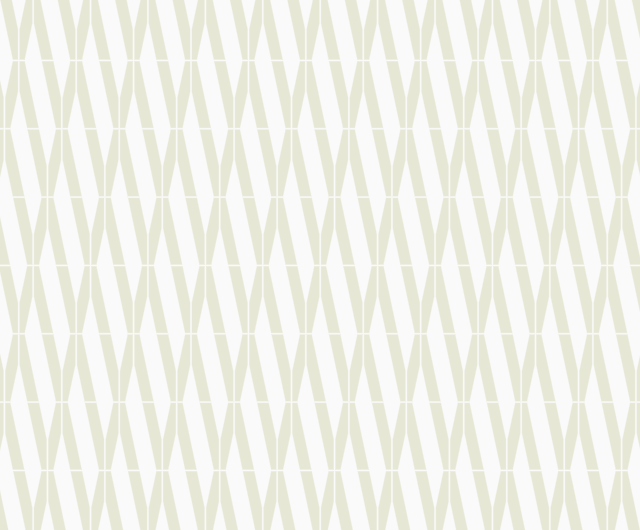
Write a WebGL 2 fragment shader that draws this pattern.

```glsl
#version 300 es
precision highp float;
// Lattice of slanted pale bars on near-white, cut by hairline gaps.
// Each row holds one rising and two falling bars per repeat; joints, where bars
// meet at a vertical gap, move a quarter repeat to the left on every row down.

uniform vec2 u_resolution;
out vec4 fragColor;

// Lengths are in canvas heights; shares are parts of one repeat
const float REPEAT_WIDTH = 0.10833;
const float ROW_HEIGHT = 0.12893;
const vec2 FIRST_JOINT = vec2(0.0354, 0.1140); // measured from the top left
const float ROW_SHIFT = 0.25;
const float BAR_HALF_SHARE = 0.1;
const float GAP_HALF_WIDTH = 0.0015;
const float EDGE_SOFTNESS = 0.0016;

const vec3 GROUND_COLOR = vec3(0.98, 0.98, 0.98);
const vec3 BAR_COLOR = vec3(0.906, 0.906, 0.839);

// Signed distance to a slanted bar, trimmed to the span lo..hi of the repeat
float barDistance(float along, float center, float lo, float hi) {
    float offset = fract(along - center + 0.5) - 0.5;
    float local = center + offset;
    float run = ROW_SHIFT * REPEAT_WIDTH;
    float slantScale = ROW_HEIGHT / length(vec2(run, ROW_HEIGHT));
    float side = (abs(offset) - BAR_HALF_SHARE) * REPEAT_WIDTH * slantScale;
    float trim = max(lo - local, local - hi) * REPEAT_WIDTH + GAP_HALF_WIDTH;
    return max(side, trim);
}

void main() {
    vec2 point = gl_FragCoord.xy / u_resolution.y;
    point.y = 1.0 - point.y;

    // Row index, depth within the row, and place along the shifted repeat
    float rowCoord = (point.y - FIRST_JOINT.y) / ROW_HEIGHT;
    float row = floor(rowCoord);
    float depth = rowCoord - row;
    float along = (point.x - FIRST_JOINT.x) / REPEAT_WIDTH + ROW_SHIFT * row;
    float lean = ROW_SHIFT * depth;

    // Rising bar between two joints, then the two halves of a falling bar
    float rising = barDistance(along, -lean, -ROW_SHIFT, 0.0);
    float fallingStart = barDistance(along, lean, 0.0, 2.0);
    float fallingEnd = barDistance(along, 0.5 + lean, -1.0, 0.5 + ROW_SHIFT);
    float bars = min(rising, min(fallingStart, fallingEnd));

    // Horizontal gap between rows
    float rowEdge = min(depth, 1.0 - depth) * ROW_HEIGHT;
    bars = max(bars, GAP_HALF_WIDTH - rowEdge);

    float soft = max(EDGE_SOFTNESS, 0.6 / u_resolution.y);
    float coverage = 1.0 - smoothstep(-soft, soft, bars);
    fragColor = vec4(mix(GROUND_COLOR, BAR_COLOR, coverage), 1.0);
}
```
